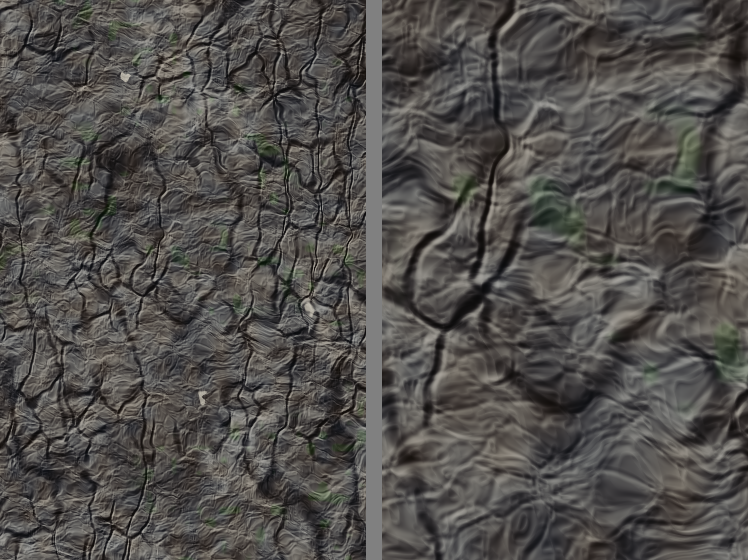
Left: the whole. Right: its middle third, enlarged.
Write a Shadertoy shader that draws this texture.

```glsl
// Rough grey-brown tree bark: flaky plates split by dark, mostly vertical fissures.

const vec2  PLATE_SCALE   = vec2(20.0, 13.0);  // plates per canvas height
const vec2  FLAKE_SCALE   = vec2(38.0, 52.0);  // small flakes on the plates
const vec2  FISSURE_SCALE = vec2(15.0, 3.5);   // long vertical splits
const vec2  GRAIN_SCALE   = vec2(21.0, 27.0);  // coarsest grain octave
const vec2  TO_LIGHT      = vec2(-0.0013, 0.0025);
const float CRACK_DEPTH   = 0.35;
const float FLAKE_DEPTH   = 0.12;
const float RELIEF_GAIN   = 7.9;
const float CRACK_SHADE   = 1.7;
const float MEAN_TONE     = 0.292;
const float CONTRAST      = 0.115;
const float FLECK_CHANCE  = 0.05;
const vec3  DARK_TINT  = vec3(1.04, 0.97, 1.00);
const vec3  LIGHT_TINT = vec3(1.02, 1.00, 0.96);
const vec3  WARM_SHIFT = vec3(0.016, 0.0, -0.018);
const vec3  MOSS_SHIFT = vec3(-0.02, 0.03, -0.03);
const vec3  FLECK_COLOR = vec3(0.74, 0.72, 0.67);

float hash(vec2 p) {
    vec3 q = fract(p.xyx * 0.1031);
    q += dot(q, q.yzx + 33.33);
    return fract((q.x + q.y) * q.z);
}

vec2 hash2(vec2 p) {
    return vec2(hash(p), hash(p + 71.7));
}

float noise(vec2 p) {
    vec2 i = floor(p), f = fract(p);
    f = f * f * (3.0 - 2.0 * f);
    float low  = mix(hash(i), hash(i + vec2(1, 0)), f.x);
    float high = mix(hash(i + vec2(0, 1)), hash(i + 1.0), f.x);
    return mix(low, high, f.y);
}

vec2 noise2(vec2 p) {
    return vec2(noise(p), noise(p + 43.3)) - 0.5;
}

// Gap between the two nearest cell centres: zero on a cell border.
float cellBorder(vec2 p) {
    vec2 base = floor(p);
    float nearest = 9.0, second = 9.0;
    for (int y = -1; y <= 1; y++)
    for (int x = -1; x <= 1; x++) {
        vec2 cell = base + vec2(x, y);
        float d = length(cell + hash2(cell) - p);
        second = min(second, max(nearest, d));
        nearest = min(nearest, d);
    }
    return second - nearest;
}

// Creased noise, from coarse ridges down to fine grain.
float ridges(vec2 p) {
    const mat2 TURN = mat2(0.88, 0.47, -0.47, 0.88);
    float sum = 0.0, amp = 0.5;
    for (int i = 0; i < 4; i++) {
        sum += amp * (1.0 - abs(2.0 * noise(p) - 1.0));
        p = TURN * p * 2.1 + 17.3;
        amp *= 0.6;
    }
    return sum;
}

// Surface as (height, crack mask, ridge value).
vec3 bark(vec2 p) {
    vec2 q = p + 0.035 * noise2(p * 6.0) + 0.020 * noise2(p * 24.0)
               + 0.008 * noise2(p * 62.0);

    float broken = smoothstep(0.3, 0.65, noise(p * 14.0 + 5.0));
    float seam = broken * (1.0 - smoothstep(0.02, 0.17, cellBorder(q * PLATE_SCALE)));
    float split = abs(noise(q * FISSURE_SCALE + 9.0) - 0.5);
    float crack = max(seam, 1.0 - smoothstep(0.0, 0.06, split));

    float flake = smoothstep(0.0, 0.25, cellBorder(q * FLAKE_SCALE));
    float grain = ridges(q * GRAIN_SCALE);
    return vec3(grain + FLAKE_DEPTH * flake - CRACK_DEPTH * crack, crack, grain);
}

// Sparse pale chips with ragged outlines.
float flecks(vec2 p) {
    vec2 g = p * 12.0;
    vec2 cell = floor(g);
    vec2 d = fract(g) - 0.3 - 0.4 * hash2(cell + 3.0);
    d += 0.14 * noise2(p * 110.0);
    d.y *= mix(0.5, 1.8, hash(cell + 8.0));
    float radius = mix(0.05, 0.11, hash(cell + 15.0));
    float present = step(1.0 - FLECK_CHANCE, hash(cell + 29.0));
    return present * (1.0 - smoothstep(radius - 0.025, radius + 0.015, length(d)));
}

void mainImage(out vec4 fragColor, in vec2 fragCoord) {
    vec2 p = fragCoord / iResolution.y + 2.0;
    vec3 surface = bark(p);

    // Relief lit from above left, with darkened cracks and hollows.
    float shade = RELIEF_GAIN * (surface.x - bark(p + TO_LIGHT).x);
    shade += 0.28 - CRACK_SHADE * surface.y + 2.2 * (surface.z - 0.71);

    // Broad weathering and bleached patches.
    shade += 1.1 * (noise(p * vec2(9.0, 6.0)) - 0.5);
    float bleached = smoothstep(0.64, 0.85, noise(p * vec2(7.0, 5.0) + 31.0));
    shade += 1.2 * bleached * smoothstep(0.4, 0.75, noise(p * 60.0));
    shade = 2.8 * tanh(shade / 2.7);

    // Tone and tint.
    float tone = max(MEAN_TONE + CONTRAST * shade + 0.008 * shade * shade, 0.04);
    vec3 color = tone * mix(DARK_TINT, LIGHT_TINT, smoothstep(0.1, 0.45, tone));
    color += WARM_SHIFT * 2.0 * (noise(p * 38.0 + 12.0) - 0.45);
    float moss = smoothstep(0.7, 0.9, noise(p * 45.0 + 60.0));
    color += MOSS_SHIFT * moss * smoothstep(0.45, 0.7, noise(p * 6.0 + 50.0));

    float fleck = flecks(p) * (1.0 - 0.6 * surface.y);
    color = mix(color, FLECK_COLOR + 0.05 * shade, 0.85 * fleck);
    fragColor = vec4(clamp(color, 0.0, 1.0), 1.0);
}
```
